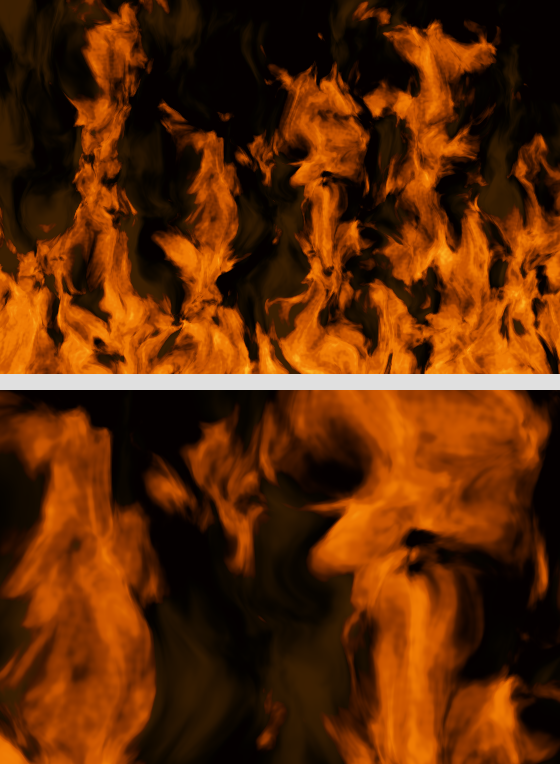
Top, the full canvas; bottom, a detail of the centre.
Give the GLSL for this background, as a WebGL 2 fragment shader.

```glsl
#version 300 es
precision highp float;
// A wall of fire on black: a ragged bed of flame with tall swaying plumes.
// Plume and bed distances are broken up by warped gradient noise, then the
// resulting heat is mapped to a black-orange-yellow ramp over dim smoke.

#define PLUMES 5
#define PLUME_STEP 0.29
#define BED_HEIGHT 0.27
#define WARP 0.045
#define RAGGED 0.95
#define EDGE 0.36
#define LICK_CONTRAST 0.60
#define SMOKE_LEVEL 0.85
#define GRAIN 0.06

uniform vec2 u_resolution;
out vec4 fragColor;

vec2 hashGradient(vec2 cell) {
    vec3 h = fract(cell.xyx * vec3(0.1031, 0.1030, 0.0973));
    h += dot(h, h.yzx + 33.33);
    float angle = 6.2832 * fract((h.x + h.y) * h.z);
    return vec2(cos(angle), sin(angle));
}

float gradientNoise(vec2 p) {
    vec2 i = floor(p), f = p - i;
    vec2 u = f * f * f * (f * (f * 6.0 - 15.0) + 10.0);
    vec2 e = vec2(1.0, 0.0);
    float low = mix(dot(hashGradient(i), f),
                    dot(hashGradient(i + e), f - e), u.x);
    float high = mix(dot(hashGradient(i + e.yx), f - e.yx),
                     dot(hashGradient(i + 1.0), f - 1.0), u.x);
    return 1.4 * mix(low, high, u.y);
}

float fbm(vec2 p) {
    float sum = 0.0, amp = 0.6;
    for (int i = 0; i < 4; i++) {
        sum += amp * gradientNoise(p);
        p = mat2(1.85, 0.6, -0.6, 1.85) * p + 17.3;
        amp *= 0.55;
    }
    return sum;
}

// Swirling displacement, from broad sway to small curls
vec2 swirl(vec2 p) {
    float scale = 5.0;
    for (int i = 0; i < 4; i++) {
        vec2 s = p * vec2(scale, scale * 0.8) + 31.7;
        p += WARP * 5.0 / scale * vec2(gradientNoise(s), 1.3 * gradientNoise(s + 57.1));
        scale *= 1.9;
    }
    return p;
}

// Positive inside the fire, about 1 at the core, negative outside
float fireBody(vec2 p) {
    float bedTop = BED_HEIGHT + 0.13 * cos(4.2 * p.x);
    float body = clamp((bedTop - p.y) / 0.22, -3.0, 0.9);
    for (int i = 0; i < PLUMES; i++) {
        float k = float(i);
        float height = 0.82 + 0.24 * cos(2.4 * k);
        float axis = 0.28 + PLUME_STEP * k + 0.03 * sin(9.0 * p.y + 2.1 * k);
        float side = 1.0 - abs(p.x - axis) / (0.085 + 0.014 * k);
        float top = (height - p.y) / 0.12;
        body = max(body, clamp(min(side, top), -3.0, 0.85));
    }
    return body;
}

vec3 fireRamp(float heat) {
    vec3 c = mix(vec3(0.02, 0.0, 0.0), vec3(0.22, 0.075, 0.0), smoothstep(0.0, 0.2, heat));
    c = mix(c, vec3(0.56, 0.21, 0.0), smoothstep(0.16, 0.48, heat));
    c = mix(c, vec3(0.79, 0.33, 0.0), smoothstep(0.44, 0.66, heat));
    c = mix(c, vec3(0.93, 0.47, 0.01), smoothstep(0.64, 0.88, heat));
    return mix(c, vec3(1.0, 0.74, 0.16), smoothstep(0.88, 1.25, heat));
}

void main() {
    vec2 p = gl_FragCoord.xy / u_resolution.y;
    vec2 q = swirl(p);

    // Ragged outline with holes and loose scraps
    float body = fireBody(q);
    float shape = 0.5 * body + RAGGED * fbm(q * vec2(10.0, 7.5) + 4.0);
    shape += 0.22 * fbm(q * vec2(34.0, 22.0) + 71.0);
    float mask = smoothstep(-0.06, EDGE, shape);

    // Upright licks, soft threads and fine grain
    float licks = fbm(q * vec2(19.0, 11.0) + 83.0);
    float patches = gradientNoise(p * vec2(7.0, 5.0) + 23.0);
    float thread = pow(1.0 - min(abs(gradientNoise(q * vec2(24.0, 12.0) + 9.0)), 1.0), 4.0);
    float heat = 0.41 + 0.22 * min(shape, 0.9) + LICK_CONTRAST * licks + 0.12 * patches;
    heat += 0.10 * thread + 0.20 * (1.0 - smoothstep(0.0, 0.5, p.y));
    heat += GRAIN * gradientNoise(p * 110.0);
    vec3 fire = fireRamp(mask * max(heat, 0.12));

    // Dim olive smoke near the flames and along the left
    float haze = fbm(q * vec2(7.0, 3.5) + 140.0) + 0.4 * fbm(q * vec2(22.0, 9.0) + 60.0);
    float nearFire = smoothstep(-2.4, 0.3, body) * (1.0 - 0.75 * p.y);
    float smoke = smoothstep(0.0, 0.8, haze + 0.45 * nearFire + 0.4 * exp(-4.0 * p.x) - 0.08);
    vec3 smokeColor = SMOKE_LEVEL * smoke * vec3(0.27, 0.14, 0.005);

    fragColor = vec4(max(fire, smokeColor), 1.0);
}
```
